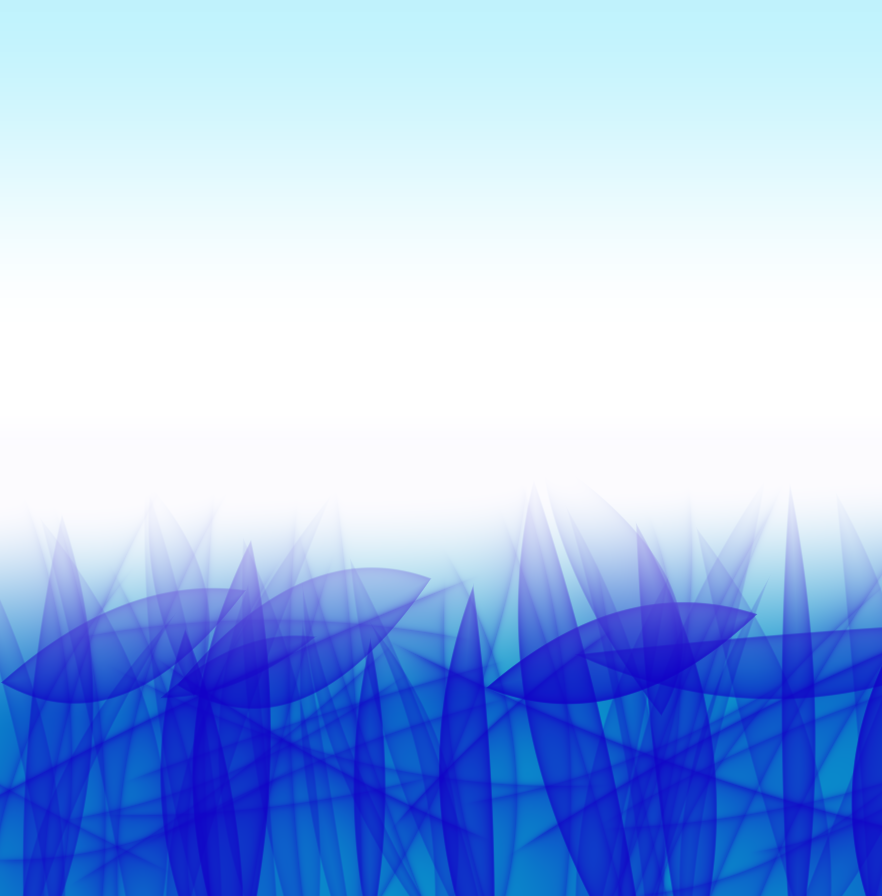
Give the GLSL for this background, as a WebGL 1 fragment shader.

```glsl
precision highp float;
// Translucent blue veils rising from the bottom into white, under a pale aqua sky.
uniform vec2 u_resolution;

const vec3 AQUA = vec3(0.75, 0.95, 0.99);
const vec3 HAZE = vec3(0.988, 0.984, 0.998);
const vec3 TEAL = vec3(0.03, 0.72, 0.80);
const vec3 DEEP = vec3(0.07, 0.00, 0.78);
const float BASE_SHADE = 0.08;   // density behind every veil
const float EDGE = 0.003;        // softness of veil outlines
const float RIM = 0.005;         // width of the dark veil rims
const float STRAND = 0.003;      // width of the crossing strands
const int BLADES = 18;
const int STRANDS = 14;
const int ARCS = 26;

float hash(float n) {
  return fract(sin(n * 12.9898) * 43758.5453);
}

float hash2(vec2 c) {
  return fract(sin(dot(c, vec2(12.9898, 78.233))) * 43758.5453);
}

float noise(vec2 p) {
  vec2 i = floor(p), f = fract(p);
  f = f * f * (3.0 - 2.0 * f);
  return mix(mix(hash2(i), hash2(i + vec2(1.0, 0.0)), f.x),
             mix(hash2(i + vec2(0.0, 1.0)), hash2(i + 1.0), f.x), f.y);
}

// Lens from a to b, bulging by up and down, with a darker rim.
float leaf(vec2 p, vec2 a, vec2 b, float up, float down) {
  float t = (p.x - a.x) / (b.x - a.x);
  float v = p.y - mix(a.y, b.y, t);
  float arch = 4.0 * t * (1.0 - t);
  float d = min(up * arch - v, v + down * arch);
  float glow = 0.75 * exp(-max(d, 0.0) / RIM) + 0.25 * exp(-max(d, 0.0) / (5.0 * RIM));
  return smoothstep(0.0, EDGE, d) * (0.30 + glow);
}

// Upright lens: base and tip are (x, y), bulging right and left.
float blade(vec2 p, vec2 base, vec2 tip, float right, float left) {
  return leaf(p.yx, base.yx, tip.yx, right, left);
}

// Thin bowed line from a to b with a soft one-sided shadow.
float strand(vec2 p, vec2 a, vec2 b, float bow) {
  float t = (p.x - a.x) / (b.x - a.x);
  float v = p.y - mix(a.y, b.y, t) - bow * 4.0 * t * (1.0 - t);
  float ends = smoothstep(0.0, 0.12, t) * smoothstep(1.0, 0.88, t);
  float shadow = 0.4 * smoothstep(-EDGE, EDGE, -v) * exp(-abs(v) / 0.03);
  return ends * (0.7 * exp(-abs(v) / STRAND) + shadow);
}

float mainLeaves(vec2 p) {
  float s = leaf(p, vec2(0.0, 0.238), vec2(0.28, 0.342), 0.036, 0.066);
  s += leaf(p, vec2(0.20, 0.235), vec2(0.49, 0.355), 0.057, 0.075);
  s += 1.7 * leaf(p, vec2(0.55, 0.232), vec2(0.86, 0.315), 0.046, 0.052);
  s += leaf(p, vec2(0.65, 0.27), vec2(1.18, 0.31), 0.005, 0.070);
  s += 0.8 * leaf(p, vec2(0.18, 0.22), vec2(0.36, 0.29), 0.024, 0.018);
  return s;
}

float mainBlades(vec2 p) {
  float s = 1.3 * blade(p, vec2(0.27, -0.10), vec2(0.285, 0.40), 0.030, 0.060);
  s += blade(p, vec2(0.27, -0.15), vec2(0.21, 0.30), 0.030, 0.055);
  s += blade(p, vec2(0.42, -0.05), vec2(0.42, 0.29), 0.018, 0.020);
  s += 1.4 * blade(p, vec2(0.56, -0.12), vec2(0.537, 0.35), 0.010, 0.051);
  s += 1.2 * blade(p, vec2(0.74, -0.12), vec2(0.605, 0.47), 0.015, 0.070);
  s += blade(p, vec2(0.90, -0.10), vec2(0.895, 0.47), 0.028, 0.012);
  s += 0.7 * blade(p, vec2(0.03, -0.10), vec2(0.07, 0.43), 0.055, 0.020);
  s += 1.7 * blade(p, vec2(1.06, -0.15), vec2(1.04, 0.33), 0.060, 0.085);
  s += blade(p, vec2(0.78, -0.10), vec2(0.72, 0.42), 0.060, 0.010);
  s += 0.8 * blade(p, vec2(0.75, 0.20), vec2(0.61, 0.50), 0.080, 0.025);
  s += 0.5 * blade(p, vec2(0.22, 0.22), vec2(0.17, 0.46), 0.040, 0.020);
  return s;
}

float mainStrands(vec2 p) {
  float s = strand(p, vec2(-0.08, 0.07), vec2(0.55, 0.36), 0.012);
  s += strand(p, vec2(0.17, 0.27), vec2(0.56, 0.06), -0.015);
  s += strand(p, vec2(0.43, 0.29), vec2(1.08, 0.06), -0.025);
  s += strand(p, vec2(0.57, 0.04), vec2(1.10, 0.31), 0.018);
  s += strand(p, vec2(0.44, 0.07), vec2(0.70, 0.30), 0.015);
  return s;
}

// Random slanting blades, crossing strands and tall bowed arcs.
float scattered(vec2 p) {
  float s = 0.0;
  for (int i = 0; i < BLADES; i++) {
    float k = float(i);
    float x = (k + hash(k + 1.3)) / float(BLADES);
    vec2 tip = vec2(x + 0.40 * (hash(k + 41.7) - 0.5), 0.30 + 0.18 * hash(k + 7.1));
    float bend = 0.10 * (hash(k + 19.9) - 0.5);
    float width = 0.008 + 0.030 * hash(k + 63.2);
    s += 0.36 * blade(p, vec2(x, -0.1), tip, width + bend, width - bend);
  }
  for (int i = 0; i < STRANDS; i++) {
    float k = float(i) + 90.0;
    vec2 a = vec2(1.2 * hash(k) - 0.3, 0.30 * hash(k + 13.1));
    vec2 b = vec2(a.x + 0.3 + 0.3 * hash(k + 27.4), 0.30 * hash(k + 35.8));
    s += 0.55 * strand(p, a, b, 0.14 * (hash(k + 52.6) - 0.5));
  }
  for (int i = 0; i < ARCS; i++) {
    float k = float(i) + 150.0;
    float x = (float(i) + hash(k)) / float(ARCS);
    float lean = 0.5 * (hash(k + 33.3) - 0.4);
    vec2 foot = vec2(-0.12, x - 0.5 * lean);
    vec2 top = vec2(0.36 + 0.16 * hash(k + 71.9), x + 0.5 * lean);
    s += 0.5 * strand(p.yx, foot, top, 0.16 * (hash(k + 87.5) - 0.5));
  }
  return s;
}

void main() {
  vec2 p = gl_FragCoord.xy / u_resolution;

  // Sky fading to white, then a faint lavender haze.
  vec3 color = mix(vec3(1.0), AQUA, smoothstep(0.62, 1.02, p.y));
  color = mix(color, HAZE, smoothstep(0.545, 0.50, p.y));

  // Overlapping veils deepen teal into blue.
  float density = BASE_SHADE + 0.30 * noise(p * vec2(7.0, 6.0) + 3.0);
  density += mainLeaves(p) + mainBlades(p) + mainStrands(p) + scattered(p);
  float shade = 1.0 - exp(-density);
  vec3 veil = mix(TEAL, DEEP, shade);

  // Dense veils stay visible higher up.
  float height = p.y - 0.05 * shade - 0.03 * (p.x - 0.5);
  color = mix(color, veil, smoothstep(0.44, 0.18, height));
  gl_FragColor = vec4(color, 1.0);
}
```
